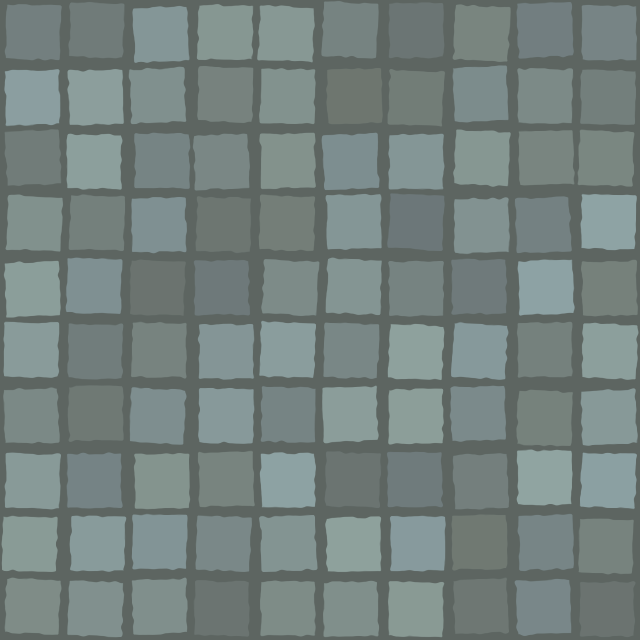
This pattern is drawn by a Shadertoy shader. Its source:

```glsl
// Ten by ten hand-set mosaic of slate and sea-grey tiles on dark grout.
// Each cell holds a rounded box, nudged and turned by a hash of its cell,
// with value noise fraying the edge and a hashed shade for every tile.

// Sine-free hash: three values in 0..1 from a 2D point
vec3 hash3(vec2 p) {
    vec3 q = fract(p.xyx * vec3(0.1031, 0.1030, 0.0973));
    q += dot(q, q.yxz + 33.33);
    return fract((q.xxy + q.yzz) * q.zyx);
}

float valueNoise(vec2 p) {
    vec2 cell = floor(p);
    vec2 f = fract(p);
    f = f * f * (3.0 - 2.0 * f);
    float low = mix(hash3(cell).x, hash3(cell + vec2(1, 0)).x, f.x);
    float high = mix(hash3(cell + vec2(0, 1)).x, hash3(cell + vec2(1, 1)).x, f.x);
    return mix(low, high, f.y);
}

float roundedBox(vec2 p, float halfSize, float radius) {
    vec2 d = abs(p) - halfSize + radius;
    return length(max(d, 0.0)) + min(max(d.x, d.y), 0.0) - radius;
}

mat2 rotation(float angle) {
    float c = cos(angle), s = sin(angle);
    return mat2(c, s, -s, c);
}

void mainImage(out vec4 fragColor, in vec2 fragCoord) {
    vec2 grid = fragCoord / iResolution.y * 10.0;
    float pixel = 10.0 / iResolution.y;
    vec2 cell = floor(grid);
    vec3 placement = hash3(cell + 17.0);
    vec3 shade = hash3(cell + 71.0);

    // Uneven setting: small offset and turn per tile
    vec2 p = fract(grid) - 0.5 - (placement.xy - 0.5) * 0.08;
    p = rotation((placement.z - 0.5) * 0.1) * p;

    // Frayed edge
    float fray = valueNoise(grid * 10.0 + 100.0) - 0.5;
    float tileDist = roundedBox(p, 0.424, 0.02) + fray * 0.036;
    float tileMask = 1.0 - smoothstep(-0.7 * pixel, 0.7 * pixel, tileDist);

    // Tile shade, with a slight drift between green and blue
    vec3 tile = mix(vec3(0.415, 0.45, 0.44), vec3(0.565, 0.645, 0.64), shade.x);
    tile += (shade.y - 0.5) * vec3(-0.01, 0.0, 0.035);

    vec3 grout = vec3(0.363, 0.397, 0.382);
    fragColor = vec4(mix(grout, tile, tileMask), 1.0);
}
```
